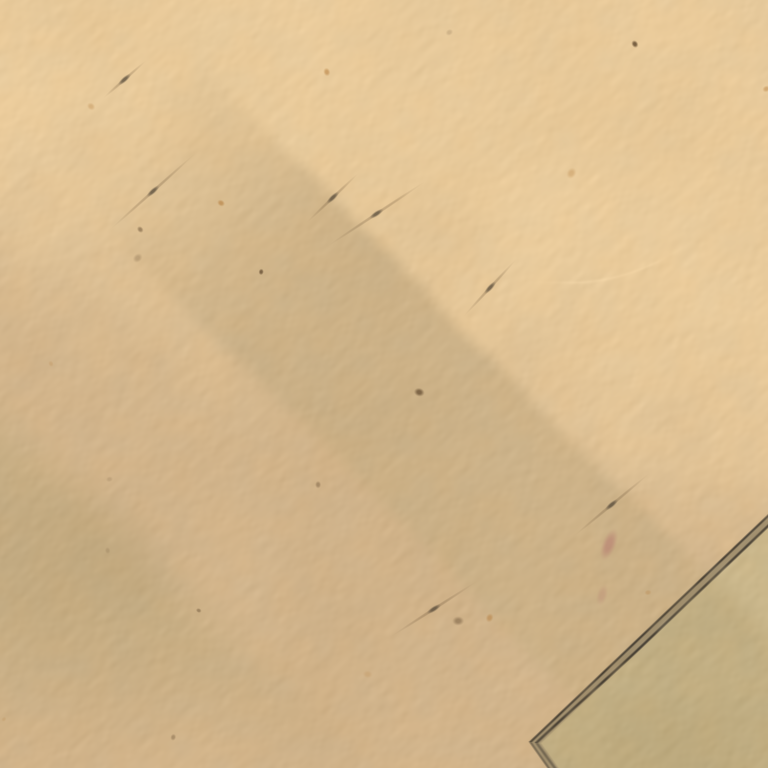
Give the GLSL for this texture, as a three.js fragment shader.

```glsl
// Aged, sun-toned paper crossed by a faint diagonal shadow band, with a
// double-ruled panel corner at lower right. Tones come from soft gradients,
// the grain from embossed noise, and specks and scratches from hashed loops.
varying vec2 vUv;

const vec3 PAPER_LIGHT = vec3(0.908, 0.790, 0.604);
const vec3 PAPER_DARK  = vec3(0.818, 0.702, 0.540);
const vec3 BAND_TONE   = vec3(0.793, 0.690, 0.525);
const vec3 SHADE_TONE  = vec3(0.757, 0.665, 0.500);
const vec3 PANEL_TONE  = vec3(0.755, 0.680, 0.508);
const vec3 PANEL_LIGHT = vec3(0.795, 0.718, 0.545);
const vec3 INK         = vec3(0.230, 0.205, 0.170);
const vec3 RULE_FILL   = vec3(0.600, 0.530, 0.410);
const vec3 RUST        = vec3(0.700, 0.480, 0.230);
const vec3 UMBER       = vec3(0.360, 0.270, 0.170);
const vec3 PINK        = vec3(0.700, 0.470, 0.430);

float hash(vec2 p) {
  vec3 q = fract(vec3(p.xyx) * 0.1031);
  q += dot(q, q.yzx + 33.33);
  return fract((q.x + q.y) * q.z);
}

float noise(vec2 p) {
  vec2 i = floor(p), f = fract(p);
  f = f * f * (3.0 - 2.0 * f);
  return mix(mix(hash(i), hash(i + vec2(1.0, 0.0)), f.x),
             mix(hash(i + vec2(0.0, 1.0)), hash(i + 1.0), f.x), f.y);
}

float fbm(vec2 p) {
  float sum = 0.0, amp = 0.5;
  for (int i = 0; i < 4; i++) {
    sum += amp * noise(p);
    p = p * 2.03 + 17.3;
    amp *= 0.5;
  }
  return sum;
}

vec2 rotate(vec2 p, float a) {
  return vec2(cos(a) * p.x + sin(a) * p.y, cos(a) * p.y - sin(a) * p.x);
}

// Fibres stretched along the rising diagonal
float fibres(vec2 p) {
  vec2 q = rotate(p, 0.75);
  return 0.65 * noise(q * vec2(55.0, 105.0) + 40.0) + 0.35 * noise(q * vec2(120.0, 190.0) + 9.0);
}

// Soft ellipse: 1 at the centre, 0 outside
float blot(vec2 p, vec2 radii, float angle) {
  return 1.0 - smoothstep(0.25, 1.15, length(rotate(p, angle) / radii));
}

float stroke(float d, float halfWidth, float blur) {
  return 1.0 - smoothstep(halfWidth - blur, halfWidth + blur, abs(d));
}

// Broad paper tones: light top right, diagonal band, shaded lower left
vec3 paperTone(vec2 p, float mottle) {
  float across = p.x + p.y + 0.03 * mottle;
  float along = p.x - p.y;
  float light = smoothstep(0.3, 0.8, p.y + 0.35 * (p.x - 0.5) + 0.22 * mottle);
  vec3 tone = mix(PAPER_DARK, PAPER_LIGHT, light);
  float band = smoothstep(0.82, 0.86, across) * (1.0 - smoothstep(1.155, 1.195, across));
  band *= smoothstep(-0.72, -0.15, along);
  tone = mix(tone, BAND_TONE, 0.92 * band);
  float shade = (1.0 - smoothstep(0.40, 0.53, across)) * smoothstep(-0.02, 0.22, p.y);
  return mix(tone, SHADE_TONE, 0.8 * shade * (1.0 - smoothstep(0.4, 0.6, p.y)));
}

// Small round specks, rust or umber, of uneven strength
vec3 addSpecks(vec3 color, vec2 p) {
  for (int i = 0; i < 22; i++) {
    float id = float(i) + 3.0;
    vec2 center = vec2(hash(vec2(id, 1.7)), hash(vec2(id, 8.3)));
    float size = mix(0.003, 0.0075, hash(vec2(id, 5.1)));
    float strength = mix(0.15, 0.8, pow(hash(vec2(id, 2.9)), 2.0));
    vec3 tint = mix(RUST, UMBER, step(0.6, hash(vec2(id, 6.4))));
    color = mix(color, tint, strength * blot(p - center, vec2(size, size * 0.8), id));
  }
  return color;
}

// Thin rising scratches, each with a dark fleck on it
vec3 addScratches(vec3 color, vec2 p) {
  for (int i = 0; i < 7; i++) {
    float id = float(i) + 31.0;
    vec2 q = p - vec2(hash(vec2(id, 4.2)), hash(vec2(id, 9.6)));
    float angle = mix(0.5, 0.9, hash(vec2(id, 3.3)));
    float reach = mix(0.025, 0.07, hash(vec2(id, 7.7)));
    color = mix(color, UMBER, 0.24 * blot(q, vec2(reach, 0.0024), angle));
    color = mix(color, INK, 0.55 * blot(q, vec2(0.010, 0.0035), angle));
  }
  return color;
}

// Tinted panel with two ink rules around its corner
vec3 addPanel(vec3 color, vec2 p, vec2 corner, float mottle) {
  vec2 q = p - corner;
  float rising = dot(q, vec2(0.689, -0.724));
  float falling = dot(q, vec2(0.817, 0.577));
  float d = min(rising, falling);
  vec3 tint = mix(PANEL_TONE, PANEL_LIGHT, smoothstep(1.14, 1.21, p.x + p.y));
  color = mix(color, tint + 0.05 * mottle, smoothstep(0.0, 0.004, d));
  float wear = mix(0.65, 1.0, noise(p * 70.0)) * mix(0.6, 1.0, step(rising, falling));
  float gap = mix(0.006, 0.0095, smoothstep(0.0, 0.2, length(q)));
  color = mix(color, RULE_FILL, 0.8 * stroke(d - 0.0065, 0.0055, 0.002));
  float rules = max(stroke(d - 0.002, 0.0014, 0.0015), stroke(d - 0.002 - gap, 0.0016, 0.0015));
  return mix(color, INK, 0.9 * wear * rules);
}

void main() {
  vec2 p = vUv;
  float mottle = fbm(p * 7.0 + 3.0) - 0.47;
  vec3 color = paperTone(p, mottle) + 0.035 * mottle;
  color = addPanel(color, p, vec2(0.688, 0.034), mottle);

  // Embossed grain and slight warm-cool drift
  vec2 lightStep = vec2(-0.0022, 0.0022);
  color += 0.028 * (fibres(p + lightStep) - fibres(p - lightStep));
  color += vec3(0.012, 0.0, -0.012) * (noise(p * 38.0) - 0.5);

  // Pale curved crease
  float bend = max(p.x - 0.745, 0.0);
  float crease = stroke(p.y - 0.632 - 2.2 * bend * bend, 0.0015, 0.0025);
  crease *= smoothstep(0.67, 0.77, p.x) * (1.0 - smoothstep(0.84, 0.90, p.x));
  color += 0.045 * crease * noise(p * 45.0);

  // Pink stains, specks and scratches
  color = mix(color, PINK, 0.55 * blot(p - vec2(0.793, 0.291), vec2(0.021, 0.009), 1.2));
  color = mix(color, PINK, 0.25 * blot(p - vec2(0.784, 0.225), vec2(0.014, 0.007), 1.3));
  color = addSpecks(color, p);
  color = addScratches(color, p);
  gl_FragColor = vec4(color, 1.0);
}
```
